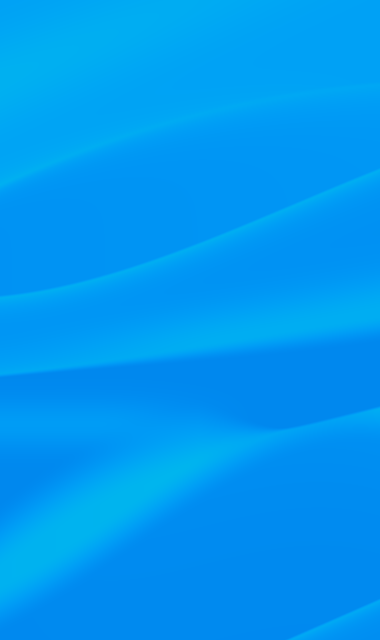
This background is drawn by a WebGL 2 fragment shader. Its source:

```glsl
#version 300 es
precision highp float;
// Soft blue silk: overlapping folds, painted from the top down.
// Each fold starts at a polynomial curve and fades away from its lit rim.
// A single light level is carried through and turned into blue at the end.

#define SHADE 0.533       // light level of the deepest folds
#define MIDTONE 0.574     // light level of the upper folds
#define SKY 0.630         // light level behind the first fold
#define RIM_GLOW 0.130    // strength of a lit rim
#define RIM_WIDTH 0.020   // fade length of a lit rim
#define BAND_GLOW 0.158   // strength of the broad lower sheen

uniform vec2 u_resolution;
out vec4 outColor;

float cubic(float x, vec4 k) {
  return k.x + x * (k.y + x * (k.z + x * k.w));
}

float thirdEdge(float x) {
  return cubic(x, vec4(0.587, -0.058, -0.015, 0.0));
}

float bell(float d, float width) {
  d /= width;
  return exp(-d * d);
}

// Light that starts at zero distance and decays on the positive side.
float fade(float d, float width) {
  return exp(-max(d, 0.0) / width);
}

// Coverage below an edge, never narrower than one output sample.
float cover(float d, float softness) {
  float w = max(softness, 0.8 / u_resolution.y);
  return smoothstep(-w, w, d);
}

float upperFolds(float x, float y) {
  // Diagonal sheen behind the first fold
  float level = SKY + 0.062 * (1.0 - 0.6 * x) * bell(y - 0.125 + 0.24 * x, 0.075);

  // First fold: rim lit on both sides, strongest at the left
  float d = y - cubic(x, vec4(0.289, -0.27, 0.111, 0.0));
  level += 0.058 * (1.0 - x) * fade(-d, 0.025);
  float fold = MIDTONE + 0.016 * x + mix(0.115, 0.072, x) * fade(d, mix(0.012, 0.032, x));
  level = mix(level, fold, cover(d, mix(0.010, 0.004, x)));

  // Second fold: crisp rim, with a sheen gathering above the third edge
  d = y - cubic(x, vec4(0.4635, -0.0573, -0.2487, 0.1065));
  float above = thirdEdge(x) - y;
  float spread = smoothstep(0.0, 0.6, x);
  float sheen = mix(0.055, 0.112, spread) * bell(max(above - 0.025 * x, 0.0), 0.055);
  sheen += 0.055 * (1.0 - spread) * fade(above, 0.012);
  fold = MIDTONE - 0.006 + RIM_GLOW * fade(d, RIM_WIDTH) + sheen;
  return mix(level, fold, cover(d, 0.003));
}

float lowerFolds(float x, float y) {
  // Valley with a faint glow at the left
  float bend = x - 0.74;
  float crest = 0.675 - 0.074 * (bend + sqrt(bend * bend + 0.002));
  float level = SHADE;
  level += 0.078 * (1.0 - smoothstep(0.25, 0.7, x)) * bell(y - crest + 0.012, 0.038);

  // Broad sheen between an upper boundary, crisp at the right, and a soft lower one
  float sharp = smoothstep(0.5, 0.76, x);
  float slope = cubic(x, vec4(0.833, -0.47, 0.32, 0.0));
  float top = mix(max(slope, crest), crest, sharp);
  float bottom = cubic(x, vec4(0.957, -0.292, -0.365, 0.36));
  float rise = cover(y - top - mix(0.004, 0.0, sharp), mix(0.055, 0.003, sharp));
  float fall = 1.0 - smoothstep(-0.045, 0.035, y - bottom);
  float lit = SHADE + 0.004 + BAND_GLOW * mix(1.0, 0.88, sharp) * fall;
  lit += 0.034 * x * fade(y - bottom, 0.12);
  level = mix(level, lit, rise);

  // Last fold in the lower right corner
  float d = y - 1.0 + 0.26 * (x - 0.757);
  return mix(level, SHADE + 0.02 + RIM_GLOW * fade(d, 0.016), cover(d, 0.003));
}

vec3 silkBlue(float level) {
  float offset = (level - 0.62) / 0.075;
  return vec3(0.0, level, 0.96 - 0.02 * min(offset * offset, 1.5));
}

void main() {
  vec2 uv = gl_FragCoord.xy / u_resolution;
  float x = uv.x;
  float y = 1.0 - uv.y;   // depth measured from the top

  // The third edge parts the two groups and softens to the right
  float softness = mix(0.004, 0.022, smoothstep(0.0, 1.0, x));
  float below = cover(y - thirdEdge(x), softness);
  float level = mix(upperFolds(x, y), lowerFolds(x, y), below);
  outColor = vec4(silkBlue(level), 1.0);
}
```
